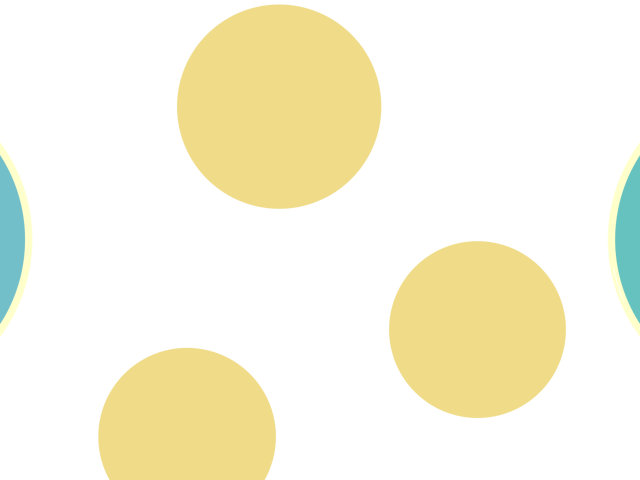
Give the GLSL for this background, as a Shadertoy shader.

```glsl
// Three sand discs on white, with teal discs in pale yellow rims at both sides.

const vec3 WHITE = vec3(1.0);
const vec3 SAND = vec3(0.937, 0.859, 0.533);
const vec3 RIM = vec3(1.0, 1.0, 0.80);
const vec3 TEAL_LEFT = vec3(0.45, 0.75, 0.79);
const vec3 TEAL_RIGHT = vec3(0.40, 0.76, 0.75);

const float SIDE_RADIUS = 0.3240;
const float RIM_RADIUS = 0.3392;

// Antialiased coverage of a signed distance
float coverage(float dist, float blur) {
    return 1.0 - smoothstep(-blur, blur, dist);
}

float circleDistance(vec2 p, vec2 center, float radius) {
    return length(p - center) - radius;
}

// Gradient noise
vec2 hashGradient(vec2 cell) {
    float angle = 6.2832 * fract(sin(dot(cell, vec2(127.1, 311.7))) * 43758.5);
    return vec2(cos(angle), sin(angle));
}

float gradientNoise(vec2 p) {
    vec2 cell = floor(p);
    vec2 f = p - cell;
    vec2 u = f * f * f * (f * (f * 6.0 - 15.0) + 10.0);
    vec2 e = vec2(0.0, 1.0);
    float a = dot(hashGradient(cell), f);
    float b = dot(hashGradient(cell + e.yx), f - e.yx);
    float c = dot(hashGradient(cell + e.xy), f - e.xy);
    float d = dot(hashGradient(cell + e.yy), f - e.yy);
    return mix(mix(a, b, u.x), mix(c, d, u.x), u.y);
}

// Faint brushed gaps in a short arc of the rim
float rimWear(vec2 offset) {
    float height = offset.y / SIDE_RADIUS;
    float arc = smoothstep(-0.42, -0.34, height)
              * (1.0 - smoothstep(-0.22, -0.14, height));
    float ring = length(offset) - mix(SIDE_RADIUS, RIM_RADIUS, 0.55);
    float wobble = 0.003 * gradientNoise(vec2(height * 25.0, 3.0));
    return 0.7 * arc * coverage(abs(ring + wobble) - 0.0012, 0.0012);
}

// A disc with a soft-edged rim
vec3 paintSideDisc(vec3 base, vec2 p, vec2 center, vec3 fill, float wear, float px) {
    float rim = coverage(circleDistance(p, center, RIM_RADIUS), max(px, 0.0018));
    float disc = coverage(circleDistance(p, center, SIDE_RADIUS), px);
    vec3 color = mix(base, RIM, rim * (1.0 - wear));
    return mix(color, fill, disc);
}

void mainImage(out vec4 fragColor, in vec2 fragCoord) {
    vec2 p = fragCoord / iResolution.y;
    float aspect = iResolution.x / iResolution.y;
    float px = 0.75 / iResolution.y;
    vec3 color = WHITE;

    // Sand discs: center and radius
    vec3 discs[3] = vec3[3](
        vec3(0.5816, 0.7778, 0.2128),
        vec3(0.9948, 0.3134, 0.1842),
        vec3(0.3898, 0.0903, 0.1850));
    for (int i = 0; i < 3; i++) {
        float dist = circleDistance(p, discs[i].xy, discs[i].z);
        color = mix(color, SAND, coverage(dist, px));
    }

    // Side discs, cut by the canvas edges
    vec2 leftCenter = vec2(-0.2718, 0.5009);
    vec2 rightCenter = vec2(aspect + 0.2722, 0.5009);
    color = paintSideDisc(color, p, leftCenter, TEAL_LEFT, 0.0, px);
    color = paintSideDisc(color, p, rightCenter, TEAL_RIGHT, rimWear(p - rightCenter), px);

    fragColor = vec4(color, 1.0);
}
```
